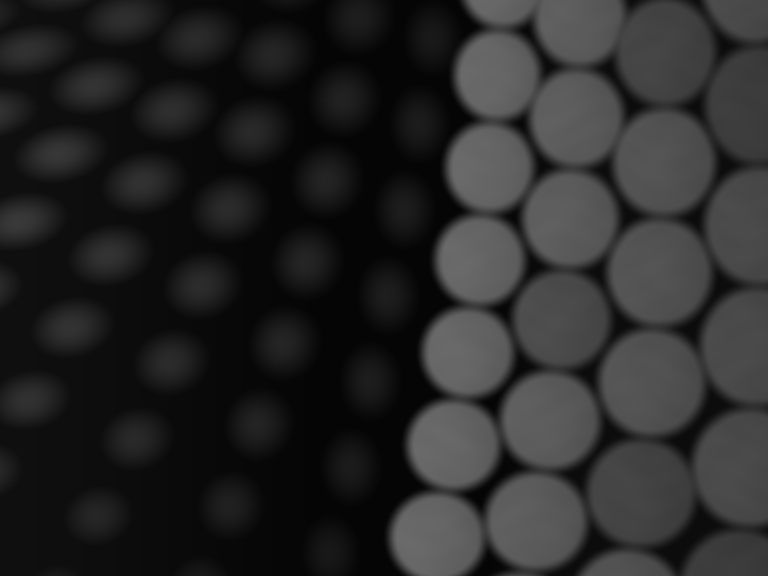
This pattern is drawn by a Shadertoy shader. Its source:

```glsl
// Soft grey beads in bowed columns: sharp pale discs on the right and dim,
// stretched mounds receding to the left. Each column is a parabola with evenly
// spaced rows; ellipse distances give the outlines and the shading.

// Lengths are in canvas heights, with y measured down from the top.
const int DISC_COLUMNS = 4;
const int MOUND_COLUMNS = 7;
const vec4 DISC_PHASE = vec4(-0.030, 0.030, 0.090, -0.028);
const float MOUND_PHASE[7] = float[7](0.066, 0.031, 0.095, 0.066, 0.031, 0.087, 0.028);
const float DISC_BLUR = 0.014;
const float DISC_TONE = 0.40;
const float DISC_TONE_STEP = 0.038;
const float WORN_TONE = 0.82;
const float GRAIN = 0.006;
const float MOUND_TONE = 0.115;
const float MOUND_TONE_STEP = 0.027;
const float GAP_TONE = 0.018;

// Horizontal position of a bowed column at height y
float columnX(float start, float slope, float bow, float y) {
    return start + y * (slope - bow * y);
}

// Layered sines for faint surface unevenness
float grain(vec2 p) {
    return sin(p.x * 61.0 + 2.0 * sin(p.y * 37.0)) * 0.6
         + sin(p.y * 143.0 + 3.0 * sin(p.x * 29.0)) * 0.4;
}

// Dark gaps, slightly lifted at the far left and between the discs
float background(vec2 p) {
    float farLeft = 1.0 - smoothstep(0.0, 0.65, p.x);
    float amongDiscs = smoothstep(0.82, 1.0, p.x);
    return GAP_TONE + 0.04 * farLeft + 0.03 * amongDiscs;
}

// Brightest mound at p: a broad highlight falling into shadow on the right
float mounds(vec2 p) {
    float light = 0.0;
    for (int i = 0; i < MOUND_COLUMNS; i++) {
        float m = float(i);
        float spacing = 0.149 - 0.0078 * m;
        float slope = -0.14 - 0.005 * m - 0.015 * m * m;
        vec2 radius = vec2(0.066 + 0.0105 * m, 0.56 * spacing);
        float nearest = round((p.y - MOUND_PHASE[i]) / spacing);
        for (int n = -1; n <= 1; n++) {
            float y = MOUND_PHASE[i] + spacing * (nearest + float(n));
            float x = columnX(0.764 - 0.132 * m, slope, 0.0576 * (1.0 + m), y);
            vec2 q = (p - vec2(x, y)) / radius;
            q.y += 0.05 * m * q.x;
            float shape = 1.0 - smoothstep(0.05, 1.15, length(q));
            float tone = MOUND_TONE + MOUND_TONE_STEP * min(m, 4.0);
            tone *= 1.0 - 0.9 * (y - 0.5) * (y - 0.5);
            light = max(light, tone * shape * (1.0 - 0.25 * q.x));
        }
    }
    return light;
}

// Lay the soft-edged discs over the given tone
float discs(vec2 p, float tone) {
    for (int i = 0; i < DISC_COLUMNS; i++) {
        float k = float(i);
        float spacing = 0.1605 + 0.0135 * k + 0.001 * k * k;
        float start = 0.8715 + 0.131 * k + 0.0053 * k * k;
        float nearest = round((p.y - DISC_PHASE[i]) / spacing);
        for (int n = -1; n <= 1; n++) {
            float row = nearest + float(n);
            float y = DISC_PHASE[i] + spacing * row;
            float x = columnX(start, -0.05 + 0.033 * k, 0.075, y);
            vec2 radius = vec2(0.073 + 0.0065 * k + 0.01 * y, 0.49 * spacing);
            vec2 q = (p - vec2(x, y)) / radius;
            float edge = (length(q) - 1.0) * radius.x;
            float cover = 1.0 - smoothstep(-DISC_BLUR, DISC_BLUR, edge);

            // Every fourth bead along the diagonals is worn darker
            bool worn = i > 0 && mod(3.0 * k + row, 4.0) == 2.0;
            float face = (DISC_TONE - DISC_TONE_STEP * k) * (worn ? WORN_TONE : 1.0);
            face *= 1.0 - 0.08 * q.x - 0.06 * dot(q, q);
            face += GRAIN * grain(p + 0.3 * vec2(row, k));
            tone = mix(tone, face, cover);
        }
    }
    return tone;
}

void mainImage(out vec4 fragColor, in vec2 fragCoord) {
    vec2 p = fragCoord / iResolution.y;
    p.y = 1.0 - p.y;
    float tone = max(background(p), mounds(p));
    fragColor = vec4(vec3(discs(p, tone)), 1.0);
}
```
